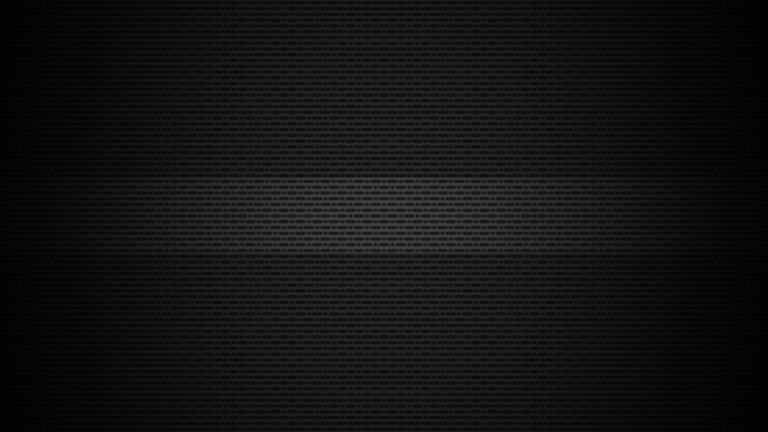
Write a WebGL 1 fragment shader that draws this background.

```glsl
precision highp float;
// Dark perforated metal mesh with a lit horizontal band and soft side vignette.

uniform vec2 u_resolution;

const float ROWS = 75.0;                        // hole rows over the canvas height
const float HOLE_PERIOD = 2.9;                  // pill plus round hole, in row heights
const vec2 BAND = vec2(0.414, 0.588);           // lower and upper band edges
const vec3 PLATE_COLOR = vec3(0.158, 0.158, 0.159);
const vec3 HOLE_COLOR = vec3(0.068);
const float GROOVE_DEPTH = 0.3;                 // darkening of the line joining the holes

// Signed distance to a horizontal pill
float pillDistance(vec2 p, float halfLength, float radius) {
    p.x -= clamp(p.x, -halfLength, halfLength);
    return length(p) - radius;
}

// Offset from the nearest multiple of the period
float centeredRepeat(float x, float period) {
    return mod(x + 0.5 * period, period) - 0.5 * period;
}

// Signed distance to the staggered pills and round holes; p is in row heights
float holeDistance(vec2 p) {
    float x = p.x + 0.5 * HOLE_PERIOD * mod(floor(p.y), 2.0);
    float y = fract(p.y) - 0.5;
    float pillX = centeredRepeat(x, HOLE_PERIOD);
    float roundX = centeredRepeat(x + 0.5 * HOLE_PERIOD, HOLE_PERIOD);
    float pill = pillDistance(vec2(pillX, y), 0.55, 0.27);
    float roundHole = pillDistance(vec2(roundX, y), 0.0, 0.27);
    return min(pill, roundHole);
}

// Antialiased coverage of a signed distance
float coverage(float distance, float softness) {
    return 1.0 - smoothstep(-softness, softness, distance);
}

// Wide falloff, strong sideways and gentle vertically
float ambientLight(vec2 offset) {
    vec2 square = offset * offset;
    return exp(-5.0 * square.x - 16.0 * square.x * square.x - 1.6 * square.y);
}

// Soft-edged horizontal band
float bandMask(float y, float softness) {
    return smoothstep(BAND.x - softness, BAND.x + softness, y)
         - smoothstep(BAND.y - softness, BAND.y + softness, y);
}

void main() {
    vec2 uv = gl_FragCoord.xy / u_resolution;
    vec2 offset = uv - 0.5;
    float aspect = u_resolution.x / u_resolution.y;
    vec2 meshPoint = vec2(offset.x * aspect, uv.y) * ROWS;
    float softness = max(0.06, 0.6 * ROWS / u_resolution.y);

    // Plate, row grooves and holes
    float groove = coverage(abs(fract(meshPoint.y) - 0.5) - 0.2, softness);
    float hole = coverage(holeDistance(meshPoint), softness);
    vec3 color = PLATE_COLOR * (1.0 - GROOVE_DEPTH * groove);
    color = mix(color, HOLE_COLOR, hole);

    // Band and central glow brighten the same surface
    float band = bandMask(uv.y, 0.004);
    vec2 glowPoint = offset * vec2(4.5, 5.0);
    float glow = exp(-dot(glowPoint, glowPoint));
    float light = ambientLight(offset) * (1.0 + band * (0.34 + 0.22 * glow));

    gl_FragColor = vec4(color * light, 1.0);
}
```
